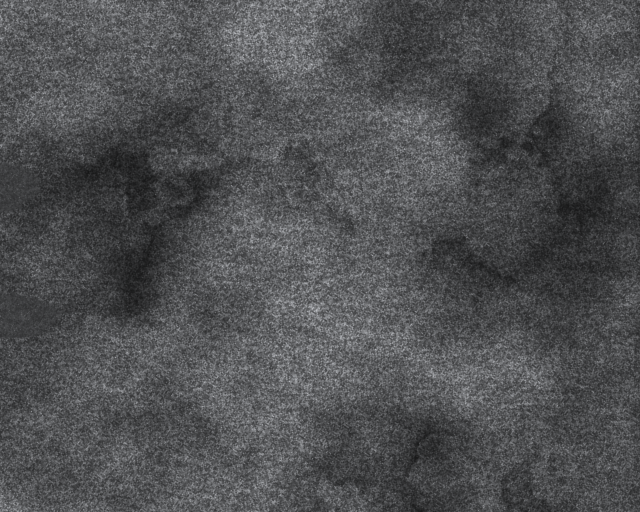
Write a Shadertoy shader that draws this texture.

```glsl
const vec3 TINT = vec3(0.985, 0.997, 1.02);
const float BASE_TONE = 0.343;
const float CLOUD_CONTRAST = 0.38;
const float MOTTLE_CONTRAST = 0.13;
const float GLOW_GAIN = 0.085;
const float RING_DEPTH = 0.085;
const float BLOT_DEPTH = 0.10;
const float TIDE_DEPTH = 0.10;
const float GRAIN_CONTRAST = 1.02;
const float FIBRE_CONTRAST = 0.20;
const float SPECK_GAIN = 0.11;
const float FINE_GRAIN = 390.0;   // cells per canvas height
const float COARSE_GRAIN = 210.0;
const mat2 GRAIN_TURN = mat2(0.83, 0.56, -0.56, 0.83);
const int BLOT_COUNT = 9;
const vec2 GLOW_START = vec2(0.52, 0.60);
const vec2 GLOW_END = vec2(0.90, 0.34);
const vec2 RING_CENTRE = vec2(0.66, 0.47);
const float RING_RADIUS = 0.36;

float hash(vec2 cell) {
    uvec2 q = uvec2(ivec2(cell)) * uvec2(1597334677u, 3812015801u);
    uint n = (q.x ^ q.y) * 1597334677u;
    n = (n ^ (n >> 15)) * 2246822519u;
    n ^= n >> 13;
    return float(n >> 8) / 16777216.0;
}

float noise(vec2 p) {
    vec2 i = floor(p), f = fract(p);
    f = f * f * (3.0 - 2.0 * f);
    return mix(mix(hash(i), hash(i + vec2(1, 0)), f.x),
               mix(hash(i + vec2(0, 1)), hash(i + vec2(1, 1)), f.x), f.y);
}

float fbm(vec2 p) {
    float sum = 0.0, amp = 0.5;
    for (int i = 0; i < 6; i++) {
        sum += amp * noise(p);
        p = mat2(1.6, 1.2, -1.2, 1.6) * p + 17.3;
        amp *= 0.5;
    }
    return sum;
}

float bell(float d, float width) {
    return exp(-d * d / (width * width));
}

float segmentDistance(vec2 p, vec2 a, vec2 b) {
    vec2 ab = b - a;
    return length(p - a - ab * clamp(dot(p - a, ab) / dot(ab, ab), 0.0, 1.0));
}

// Dark pools scattered around the ring
float blots(vec2 p) {
    float sum = 0.0;
    for (int i = 0; i < BLOT_COUNT; i++) {
        float id = float(i);
        float angle = 2.4 * id + 0.9;
        float reach = RING_RADIUS * mix(0.85, 1.35, hash(vec2(id, 3)));
        vec2 centre = RING_CENTRE + reach * vec2(1.2 * cos(angle), sin(angle));
        float width = mix(0.035, 0.08, hash(vec2(id, 7)));
        sum += bell(length(p - centre), width) * mix(0.4, 1.0, hash(vec2(id, 11)));
    }
    return sum;
}

// Dried water line: crisp on one side, fading on the other
float tideLine(vec2 p) {
    float level = fbm(p * 2.3 + 41.0) - 0.51 + 0.025 * (noise(p * 75.0) - 0.5);
    float line = smoothstep(-0.012, 0.006, level) * exp(-max(level, 0.0) / 0.035);
    return line * smoothstep(0.42, 0.66, noise(p * 3.1 + 9.0));
}

// Flat damp patches on the left edge
float dampPatches(vec2 p) {
    float mask = 0.0;
    for (int i = 0; i < 2; i++) {
        vec2 centre = vec2(0.02 - 0.04 * float(i), 0.39 + 0.25 * float(i));
        float d = length((p - centre) / vec2(0.10, 0.048));
        mask = max(mask, 1.0 - smoothstep(0.90, 1.02, d));
    }
    return mask;
}

void mainImage(out vec4 fragColor, in vec2 fragCoord) {
    vec2 p = fragCoord / iResolution.y;
    float rightEdge = iResolution.x / iResolution.y - p.x;
    vec2 warp = vec2(fbm(p * 5.0 + 3.0), fbm(p * 5.0 + 29.0)) - 0.5;
    vec2 q = p + 0.26 * warp;

    // Broad clouds, pale diagonal and dark ring
    float cloud = fbm(q * vec2(3.4, 4.2) + 12.0) - 0.49;
    float mottle = fbm(p * vec2(12.0, 17.0) + 57.0) - 0.49;
    float glow = bell(segmentDistance(q, GLOW_START, GLOW_END), 0.15);
    float ring = bell(length((q - RING_CENTRE) / vec2(1.2, 1.0)) - RING_RADIUS, 0.10);
    ring *= smoothstep(0.25, 0.75, noise(q * 4.0 + 5.0));
    float tone = BASE_TONE + CLOUD_CONTRAST * cloud + MOTTLE_CONTRAST * mottle;
    tone += GLOW_GAIN * glow - RING_DEPTH * ring;
    tone -= BLOT_DEPTH * blots(q) + TIDE_DEPTH * tideLine(p + 0.08 * warp);
    tone -= 0.05 * exp(-rightEdge / 0.015);

    float damp = dampPatches(p + 0.06 * warp);
    tone = max(mix(tone, 0.235, 0.8 * damp), 0.14);

    // Paper grain, horizontal fibres and pale specks
    vec2 g = GRAIN_TURN * p + 2.0;
    float grain = 0.7 * (noise(g * FINE_GRAIN) - 0.5)
                + 0.3 * (noise(g * COARSE_GRAIN + 71.0) - 0.5);
    float fibre = noise(p * vec2(45.0, 170.0) + 23.0) - 0.5;
    float speck = smoothstep(0.76, 1.0, noise(g * FINE_GRAIN * 0.93 + 133.0));
    float relief = GRAIN_CONTRAST * grain + FIBRE_CONTRAST * fibre;
    tone *= exp(relief * (1.0 - 0.5 * damp));
    tone += SPECK_GAIN * speck * smoothstep(0.12, 0.36, tone);

    fragColor = vec4(clamp(tone * TINT, 0.0, 1.0), 1.0);
}
```
